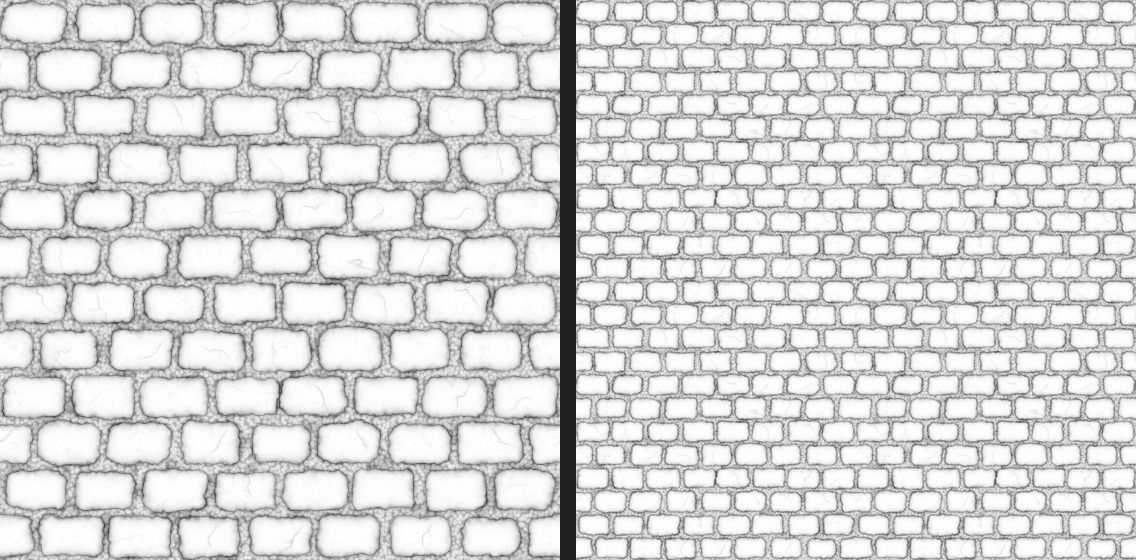
Left: one tile. Right: repeated 2 by 2.
This texture map is drawn by a WebGL 2 fragment shader. Its source:

```glsl
#version 300 es
precision highp float;
// Tileable pale cobble wall: rounded stones in running bond, dark worn rims, gritty mortar.

uniform vec2 u_resolution;
out vec4 outColor;

// Layout, in units of one row height
const float COLUMNS = 8.0;
const float ROWS = 12.0;
const float STONE_WIDTH = ROWS / COLUMNS;
const vec2 HALF_SIZE = vec2(0.655, 0.422);
const vec2 SIZE_JITTER = vec2(0.045, 0.030);
const vec2 SHIFT_JITTER = vec2(0.035, 0.020);
const float RADIUS_MIN = 0.13;
const float RADIUS_MAX = 0.30;
// Edge wear
const float WOBBLE = 0.085;
const float CHIPPING = 0.075;
const float RIM_DEPTH = 0.32;
const float RIM_WIDTH = 0.038;
const float BEVEL_DEPTH = 0.13;
const float BEVEL_WIDTH = 0.085;
const float CRACK_SHARE = 0.45;
const float CRACK_DEPTH = 0.16;
// Tones and mortar grain
const vec3 STONE_COLOR = vec3(0.997);
const vec3 MORTAR_COLOR = vec3(0.955);
const float GRAIN_CELLS = 144.0;
const float GRAIN_DEPTH = 0.20;

// Integer hash returning two values in 0..1
vec2 hash2(vec2 cell, uint seed) {
    uvec2 v = uvec2(ivec2(cell)) + uvec2(seed * 7919u, seed * 104729u);
    v = v * 1664525u + 1013904223u;
    v.x += v.y * 1664525u;
    v.y += v.x * 1664525u;
    v ^= v >> 16u;
    v.x += v.y * 1664525u;
    v.y += v.x * 1664525u;
    v ^= v >> 16u;
    return vec2(v & 0xffffu) / 65535.0;
}

// Value noise that wraps over the canvas; cells must be whole
float noise(vec2 uv, float cells, uint seed) {
    vec2 p = uv * cells;
    vec2 i = floor(p), f = fract(p);
    f = f * f * (3.0 - 2.0 * f);
    vec2 lo = mod(i, cells), hi = mod(i + 1.0, cells);
    float bottom = mix(hash2(lo, seed).x, hash2(vec2(hi.x, lo.y), seed).x, f.x);
    float top = mix(hash2(vec2(lo.x, hi.y), seed).x, hash2(hi, seed).x, f.x);
    return mix(bottom, top, f.y);
}

// Wrapping cellular distance, for the grit
float grit(vec2 uv) {
    vec2 p = uv * GRAIN_CELLS;
    vec2 base = floor(p);
    float nearest = 2.0;
    for (int y = -1; y <= 1; y++)
    for (int x = -1; x <= 1; x++) {
        vec2 cell = base + vec2(x, y);
        nearest = min(nearest, length(cell + hash2(mod(cell, GRAIN_CELLS), 9u) - p));
    }
    return nearest;
}

float roundedBox(vec2 p, vec2 halfSize, float radius) {
    vec2 q = abs(p) - halfSize + radius;
    return length(max(q, 0.0)) + min(max(q.x, q.y), 0.0) - radius;
}

// Faint wandering fracture across some stones
float crack(vec2 p, vec2 id, vec2 uv) {
    vec2 r = hash2(id, 4u), s = hash2(id, 5u);
    float angle = 3.14159 * r.x;
    vec2 along = vec2(cos(angle), sin(angle));
    p -= (s - 0.5) * vec2(0.6, 0.3);
    float bend = (noise(uv, 48.0, 6u) - 0.5) * 0.22 + (noise(uv, 120.0, 7u) - 0.5) * 0.06;
    float side = dot(p, vec2(-along.y, along.x)) + bend;
    float reach = 1.0 - smoothstep(0.15, 0.42, abs(dot(p, along)));
    float line = exp(-abs(side) / 0.010) + 0.25 * exp(-abs(side) / 0.05) * step(0.0, side);
    return line * reach * step(r.y, CRACK_SHARE) * (0.3 + 0.7 * s.x);
}

void main() {
    vec2 uv = gl_FragCoord.xy / u_resolution;
    float pixel = ROWS / min(u_resolution.x, u_resolution.y);
    vec2 wobble = vec2(noise(uv, 36.0, 1u), noise(uv, 36.0, 2u)) - 0.5;
    vec2 p = uv * ROWS + wobble * WOBBLE;

    // Two nearest stones
    float near = 9.0, second = 9.0;
    vec2 nearId = vec2(0.0), local = vec2(0.0);
    for (int y = -1; y <= 1; y++)
    for (int x = -1; x <= 1; x++) {
        float row = floor(p.y) + float(y);
        float stagger = 0.5 * mod(row, 2.0);
        float column = floor(p.x / STONE_WIDTH - stagger + 0.5) + float(x);
        vec2 id = mod(vec2(column, row), vec2(COLUMNS, ROWS));
        vec2 shift = (hash2(id, 11u) - 0.5) * 2.0 * SHIFT_JITTER;
        vec2 size = HALF_SIZE + (hash2(id, 12u) - 0.5) * 2.0 * SIZE_JITTER;
        vec2 q = p - vec2((column + stagger) * STONE_WIDTH, row + 0.5) - shift;
        float d = roundedBox(q, size, mix(RADIUS_MIN, RADIUS_MAX, hash2(id, 13u).x));
        if (d < near) { second = near; near = d; nearId = id; local = q; }
        else second = min(second, d);
    }

    // Chipped outline and uneven rim strength
    float chips = 0.6 * noise(uv, 96.0, 3u) + 0.4 * noise(uv, 192.0, 8u) - 0.5;
    float edge = near + chips * CHIPPING;
    float wear = 0.65 + 0.75 * noise(uv, 30.0, 14u);

    // Stone face
    float inner = min(edge, 0.0);
    float shade = RIM_DEPTH * wear * exp(inner / RIM_WIDTH) + BEVEL_DEPTH * exp(inner / BEVEL_WIDTH);
    float pits = smoothstep(0.62, 1.0, noise(uv, 168.0, 15u)) * noise(uv, 40.0, 16u);
    vec3 stone = STONE_COLOR - shade - 0.04 * pits - CRACK_DEPTH * crack(local, nearId, uv);

    // Mortar bed
    float grain = smoothstep(0.25, 0.85, grit(uv)) * GRAIN_DEPTH + 0.10 * noise(uv, 256.0, 17u);
    float stain = 0.13 * smoothstep(0.5, 0.85, noise(uv, 42.0, 18u));
    float crevice = 0.25 * (1.0 - smoothstep(0.04, 0.15, near + second));
    float contact = 0.38 * wear * exp(-max(edge, 0.0) / 0.032);
    vec3 mortar = MORTAR_COLOR - grain - stain - crevice - contact;

    vec3 color = mix(stone, mortar, smoothstep(-pixel, pixel, edge));
    outColor = vec4(clamp(color, 0.27, 1.0), 1.0);
}
```
